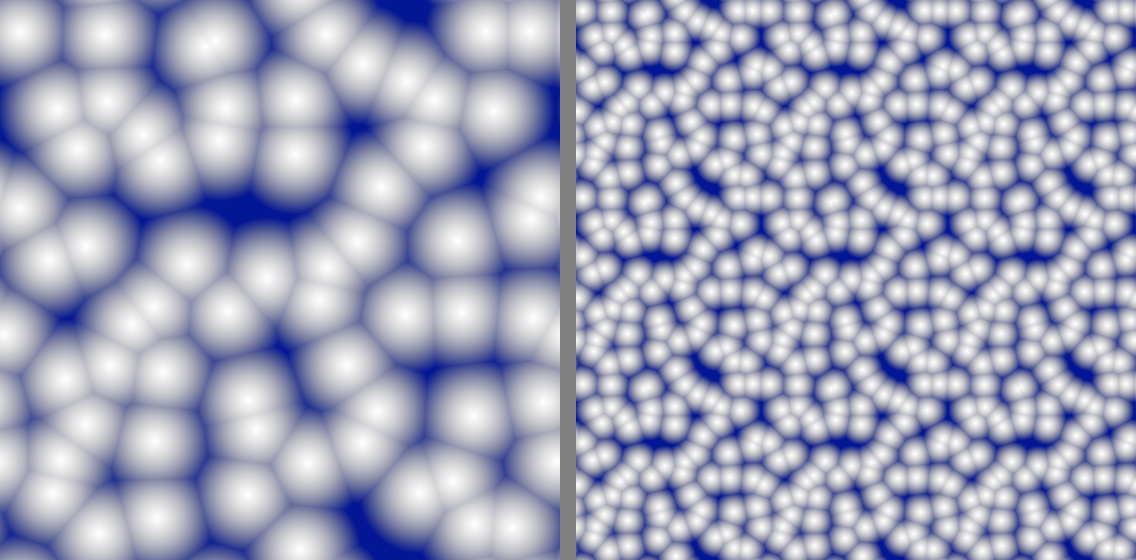
Left: one tile. Right: repeated 3 by 3.
Write a three.js fragment shader that draws this pattern.

```glsl
// Soft white domes on deep blue: cellular noise on a wrapped 8 by 8 grid.
// Each pixel takes the distance to its nearest jittered point, which fades
// from white through grey to blue and leaves fine creases where domes meet.
varying vec2 vUv;

const float CELLS = 8.0;

vec2 hash22(vec2 p) {
  vec3 q = fract((p.xyx + 17.0) * vec3(0.1031, 0.1030, 0.0973));
  q += dot(q, q.yzx + 33.33);
  return fract((q.xx + q.yz) * q.zy);
}

// Distance to the nearest point, in cells; the grid wraps at the borders.
float nearestPoint(vec2 p) {
  vec2 cell = floor(p);
  vec2 local = p - cell;
  float nearest = 8.0;
  for (int y = -1; y <= 1; y++) {
    for (int x = -1; x <= 1; x++) {
      vec2 offset = vec2(float(x), float(y));
      vec2 toPoint = offset + hash22(mod(cell + offset, CELLS)) - local;
      nearest = min(nearest, dot(toPoint, toPoint));
    }
  }
  return sqrt(nearest);
}

void main() {
  // 0 at a dome's peak, 1 at its rim and in the gaps between domes
  float fall = min(nearestPoint(vUv * CELLS) / 0.87, 1.0);

  // The grey darkens evenly, the blue comes in late
  vec3 dome = vec3(1.0 - 0.5 * fall);
  vec3 deepBlue = vec3(0.012, 0.085, 0.58);
  gl_FragColor = vec4(mix(dome, deepBlue, fall * fall * fall), 1.0);
}
```
